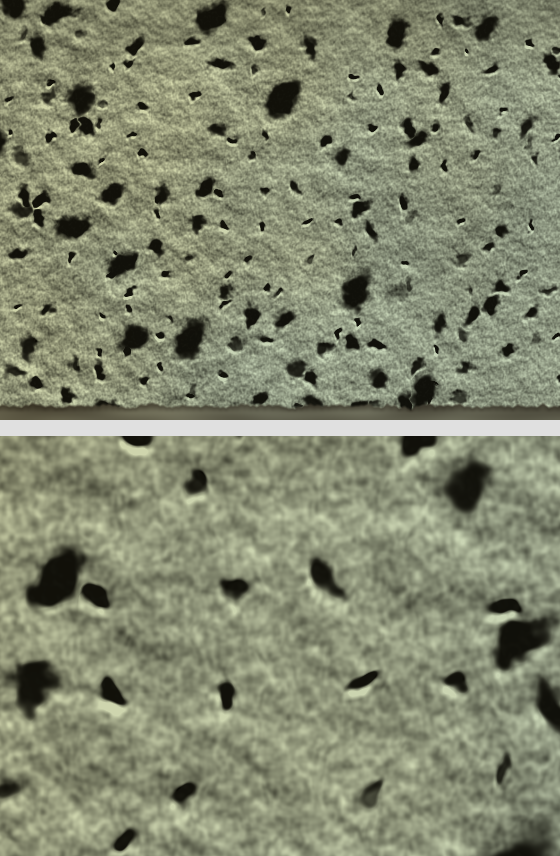
Top, the full canvas; bottom, a detail of the centre.
This texture is drawn by a WebGL 2 fragment shader. Its source:

```glsl
#version 300 es
precision highp float;
// Porous, fuzzy grey-green mineral crust seen under light from above.
// Scattered elliptical pits are carved from gradient-noise relief; the slope
// toward the light, the pit depth and a fine grain set the tone.

uniform vec2 u_resolution;
out vec4 fragColor;

vec2 hash2(vec2 p) {
    vec3 q = fract(p.xyx * vec3(0.1031, 0.1030, 0.0973));
    q += dot(q, q.yzx + 33.33);
    return fract((q.xx + q.yz) * q.zy);
}

// Gradient noise, about -0.7 to 0.7
float noise(vec2 p) {
    vec2 i = floor(p), f = p - i;
    vec2 u = f * f * f * (f * (f * 6.0 - 15.0) + 10.0);
    vec4 corner;
    for (int k = 0; k < 4; k++) {
        vec2 o = vec2(k & 1, k >> 1);
        float a = 6.2832 * hash2(i + o + 71.0).x;
        corner[k] = dot(vec2(cos(a), sin(a)), f - o);
    }
    return mix(mix(corner.x, corner.y, u.x), mix(corner.z, corner.w, u.x), u.y);
}

// Depth of the deepest pit here: one possible pit per grid cell
float pits(vec2 p, float chance, float minRadius, float maxRadius, float seed) {
    vec2 cell = floor(p);
    float depth = 0.0;
    for (int y = -1; y <= 1; y++)
    for (int x = -1; x <= 1; x++) {
        vec2 id = cell + vec2(x, y);
        vec2 place = hash2(id + seed);
        vec2 shape = hash2(id + seed + 19.7);
        vec2 kind = hash2(id + seed + 47.3);
        if (kind.x > chance) continue;
        vec2 d = p - id - 0.15 - 0.7 * place;
        float a = 0.9 + 2.2 * (shape.x - 0.5);
        d = mat2(cos(a), -sin(a), sin(a), cos(a)) * d;
        d *= vec2(0.72, 1.2);
        float radius = mix(minRadius, maxRadius, shape.y * shape.y);
        float bowl = 1.0 - smoothstep(0.45, 1.75, length(d) / radius);
        depth = max(depth, bowl * mix(0.5, 1.1, sqrt(kind.y)));
    }
    return depth;
}

// Pits with ragged rims, larger and denser to the left
float pitDepth(vec2 p) {
    vec2 ragged = p + 0.016 * vec2(noise(p * 24.0), noise(p * 24.0 + 40.0))
                    + 0.008 * vec2(noise(p * 65.0 + 9.0), noise(p * 65.0 + 80.0));
    float left = 1.0 - smoothstep(0.1, 1.2, p.x);
    float small = pits(ragged / 0.072, 0.62, 0.09, 0.28, 3.0);
    float large = pits(ragged / 0.155 + 5.3, mix(0.3, 0.62, left), 0.09, 0.25, 150.0);
    return max(small, large);
}

// Lumps and crumbs, without the pits
float crust(vec2 p) {
    float lumps = 0.55 * noise(p * 15.0) + 0.34 * noise(p * 33.0 + 7.0);
    float crumbs = 0.2 * noise(p * 72.0 + 21.0) + 0.11 * noise(p * 140.0 + 50.0);
    return lumps * mix(1.3, 0.8, smoothstep(0.0, 1.3, p.x)) + crumbs;
}

void main() {
    vec2 p = gl_FragCoord.xy / u_resolution.y;
    vec2 toLight = 0.007 * vec2(0.25, 0.97);

    // Relief lit by its slope toward the light
    float depth = pitDepth(p);
    float rock = crust(p);
    float slope = rock - crust(p + toLight);
    float pitSlope = pitDepth(p + toLight) - depth;
    float tone = 0.555 + 0.6 * slope + 0.34 * pitSlope + 0.11 * rock;

    // Fuzzy grain, softer toward the far upper edge
    float focus = 1.0 - 0.55 * smoothstep(0.75, 1.0, p.y);
    vec2 fibre = p + 0.008 * vec2(noise(p * 50.0 + 3.0), noise(p * 50.0 + 60.0));
    float grain = 0.13 * noise(fibre * vec2(150.0, 115.0))
                + 0.1 * noise(p * 185.0 + 30.0);
    tone += grain * focus;

    // Broad unevenness, a dimmer top and shaded hollows
    tone += 0.07 * noise(p * 3.2 + 11.0) - 0.07 * smoothstep(0.8, 1.0, p.y);
    tone -= 0.15 * smoothstep(0.05, 0.6, depth);
    float hole = smoothstep(0.42, 0.88, depth - 0.12 * pitSlope + 0.3 * grain);
    tone = mix(tone, 0.065 + 0.15 * max(grain, 0.0), hole);

    // Blurred side face below a ragged lower edge
    float edge = 0.034 + 0.014 * noise(vec2(p.x * 18.0, 4.0))
                       + 0.008 * noise(vec2(p.x * 70.0, 9.0));
    float below = 1.0 - smoothstep(edge - 0.005, edge + 0.004, p.y);
    float side = 0.36 + 0.12 * noise(p * vec2(6.0, 25.0))
               - 0.12 * smoothstep(0.015, edge, p.y);
    tone = clamp(mix(tone, side, below), 0.04, 0.8);

    // Grey-green tint, warmer at the left, cooler at the lower right
    vec3 colour = vec3(tone, tone * 1.05 - 0.005, tone * 0.89 - 0.02);
    float cool = smoothstep(-0.5, 0.9, p.x - p.y + 0.4 * noise(p * 4.0)) - 0.5;
    colour += tone * cool * vec3(-0.05, 0.0, 0.07);
    colour += below * vec3(0.02, -0.005, -0.01);
    fragColor = vec4(clamp(colour, 0.0, 1.0), 1.0);
}
```
